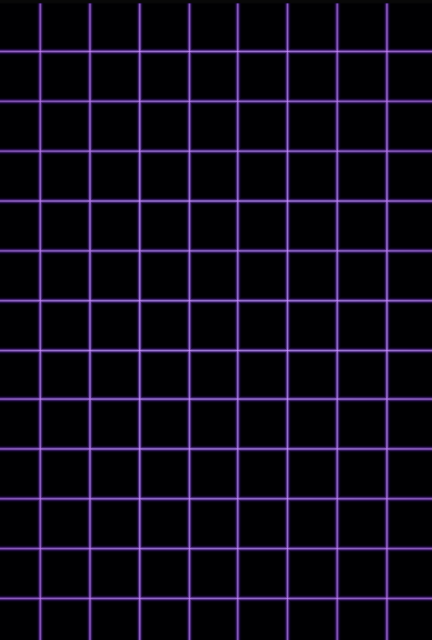
Give the GLSL for this pattern, as a WebGL 2 fragment shader.

```glsl
#version 300 es
precision highp float;

uniform vec2 u_resolution;
out vec4 outColor;

// Lengths are fractions of the canvas height
#define PITCH vec2(0.0777, 0.0779)
#define ORIGIN vec2(0.0629, 0.0649)
#define SEAM vec2(0.3340, 0.4154)
#define SEAM_SLIP 0.0022
#define GLOW_RADIUS 0.0023
#define GLOW_SHAPE 1.6
#define LINE_VARIATION 0.06
#define TOP_STRIP 0.0052
#define LINE_COLOR vec3(0.57, 0.44, 0.77)
#define CROSSING_COLOR vec3(0.18, 0.08, 0.20)
#define GLOW_FALLOFF vec3(1.0, 1.4, 0.75)
#define STRIP_COLOR vec3(0.03)

const vec3 BACKGROUND = vec3(0.0, 0.0, 0.006);

float hash(float n) {
    return fract(sin(n * 12.9898) * 43758.5453);
}

// Soft brightness of the nearest line along one axis
float lineGlow(float position, float pitch, float seed, float pixel) {
    float cell = position / pitch;
    float index = floor(cell + 0.5);
    float distanceToLine = abs(cell - index) * pitch;
    float radius = max(GLOW_RADIUS, 0.8 * pixel);
    float level = 1.0 + LINE_VARIATION * (2.0 * hash(index + seed) - 1.0);
    return level * exp(-pow(distanceToLine / radius, GLOW_SHAPE));
}

void main() {
    float pixel = 1.0 / u_resolution.y;
    vec2 p = gl_FragCoord.xy * pixel;

    // The spacing tightens slightly in the cells holding the seams
    vec2 grid = p + SEAM_SLIP * step(SEAM, p) - ORIGIN;
    float vertical = lineGlow(grid.x, PITCH.x, 3.0, pixel);
    float horizontal = lineGlow(grid.y, PITCH.y, 41.0, pixel);

    // A faint strip caps the vertical lines; the top cell has no upper line
    float strip = smoothstep(-pixel, pixel, p.y - (1.0 - TOP_STRIP));
    vertical *= 1.0 - strip;
    horizontal *= step(p.y, 1.0 - 0.5 * PITCH.y);

    // Lines are paler in the middle and more saturated at the edges
    vec2 fromCenter = 2.0 * gl_FragCoord.xy / u_resolution - 1.0;
    float edge = smoothstep(0.1, 1.6, dot(fromCenter, fromCenter));
    vec3 lineColor = LINE_COLOR * mix(vec3(1.03, 1.04, 1.03), vec3(0.95, 0.82, 0.93), edge);

    // Crossings glow brighter than either line alone
    float glow = max(vertical, horizontal);
    vec3 color = mix(BACKGROUND, STRIP_COLOR, strip);
    color += lineColor * pow(vec3(glow), GLOW_FALLOFF);
    color += CROSSING_COLOR * min(vertical, horizontal);
    outColor = vec4(min(color, 1.0), 1.0);
}
```
